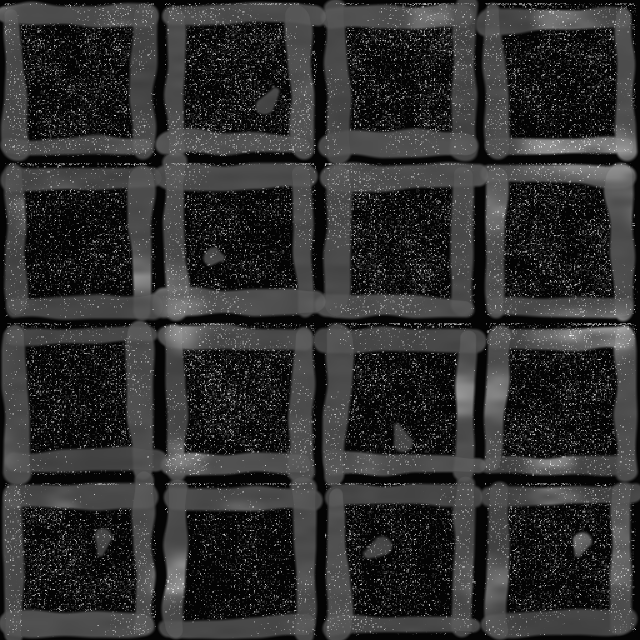
This pattern is drawn by a Shadertoy shader. Its source:

```glsl
// A four by four grid of hand-painted grey square frames on black.
// Each frame is four tapered, jittered brush strokes with stray smears;
// fine chalk grain fills the squares and thins out over the paint.

const float CELLS = 4.0;
const float GRAINS = 512.0;

// Integer hash: four random values in 0..1 for a lattice point.
vec4 hash4(vec2 p, int seed) {
    uvec4 v = uvec4(uvec2(ivec2(p) + 4096), uint(seed), 77u);
    v = v * 1664525u + 1013904223u;
    v += v.yzxy * v.wxyz;
    v ^= v >> 16u;
    v += v.yzxy * v.wxyz;
    v ^= v >> 15u;
    return vec4(v & 65535u) / 65535.0;
}

float noise(vec2 p, int seed) {
    vec2 i = floor(p), f = fract(p);
    f = f * f * (3.0 - 2.0 * f);
    float low = mix(hash4(i, seed).x, hash4(i + vec2(1, 0), seed).x, f.x);
    float high = mix(hash4(i + vec2(0, 1), seed).x, hash4(i + 1.0, seed).x, f.x);
    return mix(low, high, f.y);
}

// Signed distance to a segment whose radius runs from ra to rb.
float taperedStroke(vec2 p, vec2 a, vec2 b, float ra, float rb) {
    vec2 ab = b - a;
    float t = clamp(dot(p - a, ab) / dot(ab, ab), 0.0, 1.0);
    return length(p - a - ab * t) - mix(ra, rb, t);
}

// Lays one translucent stroke; overlaps become lighter.
void paint(inout float tone, inout float cover, float d, float shade, float px) {
    float m = 1.0 - smoothstep(-0.014 - px, px, d);
    tone = mix(tone, max(shade, tone * 0.75 + 0.12), m);
    cover = max(cover, m);
}

void mainImage(out vec4 fragColor, in vec2 fragCoord) {
    vec2 uv = fragCoord / iResolution.xy;
    vec2 grid = uv * CELLS;
    vec2 home = floor(grid);
    float px = CELLS / iResolution.y;
    vec2 wobble = vec2(noise(grid * 5.0, 1), noise(grid * 5.0, 2)) - 0.5;
    vec2 warped = grid + 0.035 * wobble;

    // Frames, including strokes that overshoot from neighbouring cells
    float tone = 0.015, cover = 0.0;
    for (int j = -1; j <= 1; j++)
    for (int i = -1; i <= 1; i++) {
        vec2 id = home + vec2(i, j);
        if (any(lessThan(id, vec2(0.0))) || any(greaterThanEqual(id, vec2(CELLS)))) continue;
        for (int k = 0; k < 4; k++) {
            vec4 r = hash4(id, 10 + k), s = hash4(id, 20 + k);
            vec2 q = warped - id;
            if (k % 2 == 1) q = q.yx;
            if (k >= 2) q.x = 0.99 - q.x;
            float ra = mix(0.055, 0.092, r.x), rb = mix(0.055, 0.092, r.y);
            vec2 a = vec2(0.02 + ra + 0.035 * (r.z - 0.4), 0.10 - 0.07 * s.x);
            vec2 b = vec2(0.02 + rb + 0.035 * (r.w - 0.4), 0.89 + 0.10 * s.y * s.y);
            paint(tone, cover, taperedStroke(q, a, b, ra, rb), 0.265 + 0.045 * s.z, px);
        }
        // Occasional smear inside the square
        vec4 r = hash4(id, 30), s = hash4(id, 31);
        if (r.x > 0.68) {
            vec2 a = 0.22 + 0.56 * r.yz;
            vec2 b = a + vec2(0.22, 0.3) * (s.xy - 0.5);
            paint(tone, cover, taperedStroke(warped - id, a, b, 0.065, 0.03), 0.27, px);
        }
    }

    // Paler paint where the brush was loaded
    float loaded = smoothstep(0.58, 0.95, noise(grid * 2.6, 3));
    float streak = noise(grid * vec2(7.0, 19.0), 4);
    tone += cover * (0.2 * loaded * (0.5 + streak) + 0.04 * (streak - 0.5));

    // Area dusted with chalk, and a broken bright line along its top
    vec2 q = grid - home;
    vec2 inset = min(q - 0.025, 0.975 - q) + 0.02 * wobble;
    float dusted = smoothstep(-0.004, 0.02, min(inset.x, inset.y));
    float topLine = (1.0 - smoothstep(0.004, 0.010, abs(q.y - 0.975)))
                  * step(0.03, q.x) * step(q.x, 0.96) * noise(grid * 6.0, 5);

    // Chalk grain with clumps and a different load in each cell
    vec2 g = uv * GRAINS;
    vec4 r = hash4(floor(g), 6);
    float clump = 0.4 + 1.2 * noise(grid * 9.0, 7);
    float load = mix(0.24, 0.48, hash4(home, 8).x);
    float worn = smoothstep(0.2, 0.7, noise(grid * 3.5, 9));
    float density = dusted * clump * mix(load, 0.20 * worn, cover);
    density = max(density, 0.8 * topLine);
    vec2 f = abs(fract(g) - 0.5);
    float dotMask = clamp((0.5 - max(f.x, f.y)) * iResolution.y / GRAINS + 0.5, 0.0, 1.0);
    float chalk = mix(0.12 + 0.75 * pow(r.y, 3.5), tone + 0.5 * r.y * r.y, cover);
    chalk = max(chalk, topLine * (0.4 + 0.5 * r.z));
    tone = mix(tone, chalk, dotMask * step(r.x, density));

    fragColor = vec4(vec3(clamp(tone, 0.0, 1.0)), 1.0);
}
```
